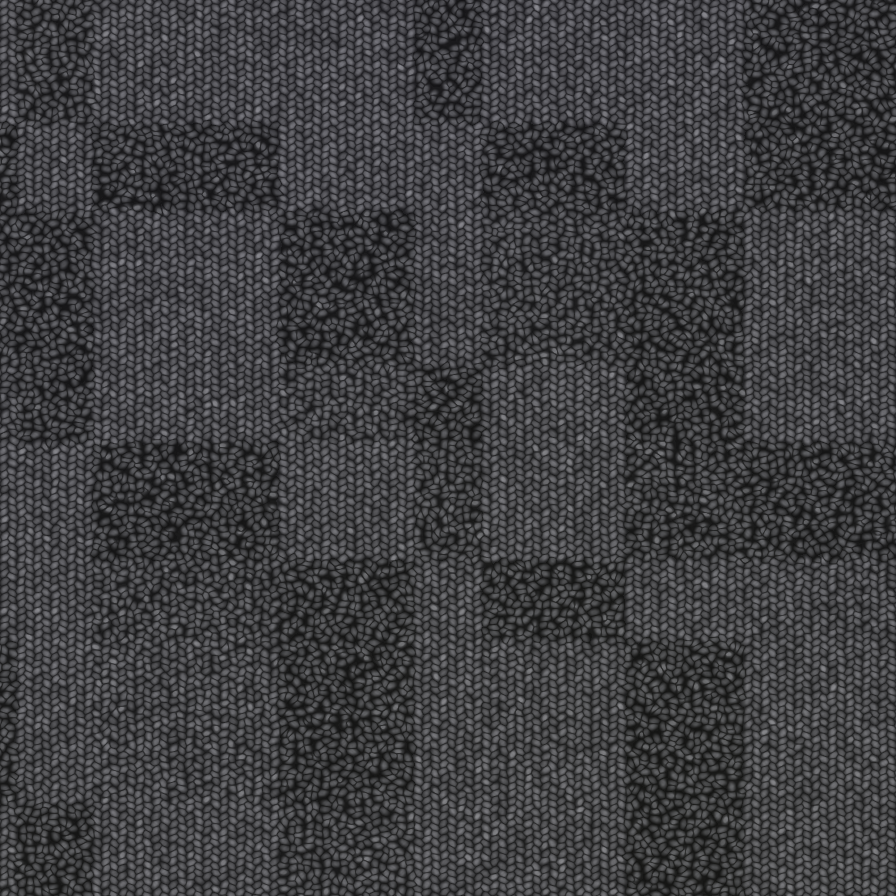
Write a WebGL 1 fragment shader that draws this texture.

```glsl
precision highp float;

uniform vec2 u_resolution;

const vec2 TUFT_COUNT = vec2(106.0, 118.0);  // tufts across the canvas
const vec2 BLOCK_COUNT = vec2(7.0, 8.0);     // woven blocks across the canvas
const float EDGE_JITTER = 0.6;
const float STITCH_JITTER = 0.32;
const float PLUSH_JITTER = 0.85;
const float TUFT_TILT = 0.75;
const float TUFT_VARIATION = 0.3;
const float GROOVE_DEPTH = 0.2;
const float FIBRE_CONTRAST = 0.05;
const float GLINT_SHARE = 0.05;
const vec2 TUFT_STRETCH = vec2(1.25, 0.82);
const vec3 STITCH_GAP = vec3(0.125, 0.125, 0.132);
const vec3 STITCH_YARN = vec3(0.395, 0.395, 0.412);
const vec3 PLUSH_GAP = vec3(0.092, 0.092, 0.094);
const vec3 PLUSH_YARN = vec3(0.335, 0.337, 0.350);

float hash(vec2 p) {
  vec3 q = fract(vec3(p.xyx) * 0.1031);
  q += dot(q, q.yzx + 33.33);
  return fract((q.x + q.y) * q.z);
}

float edgeAt(float i, float seed) {
  return i + (hash(vec2(i + 20.0, seed)) - 0.5) * EDGE_JITTER;
}

// Index of the unevenly wide strip that holds x
float stripIndex(float x, float seed) {
  float i = floor(x);
  if (x < edgeAt(i, seed)) return i - 1.0;
  if (x > edgeAt(i + 1.0, seed)) return i + 1.0;
  return i;
}

// 0 in flat stitched blocks, 1 in dark plush blocks
float plushAt(vec2 uv) {
  vec2 block = uv * BLOCK_COUNT;
  float i = stripIndex(block.x, 3.0);
  float j = stripIndex(block.y, 11.0);
  float order = fract(i * 0.618 + j * 0.755 + 0.3 * hash(vec2(i, j) + 40.0));
  return 1.0 - smoothstep(0.34, 0.5, order);
}

mat2 rotation(float angle) {
  float c = cos(angle);
  float s = sin(angle);
  return mat2(c, -s, s, c);
}

void main() {
  vec2 uv = gl_FragCoord.xy / min(u_resolution.x, u_resolution.y);
  vec2 p = uv * TUFT_COUNT;

  // Cellular tufts in half-dropped columns, leaning in alternate directions
  float nearest = 9.0;
  float second = 9.0;
  float plush = 0.0;
  vec2 tuftId = vec2(0.0);
  for (int i = -1; i <= 1; i++) {
    float column = floor(p.x) + float(i);
    float parity = mod(column, 2.0);
    float drop = 0.5 * parity;
    for (int j = -1; j <= 1; j++) {
      vec2 id = vec2(column, floor(p.y + drop) + float(j));
      vec2 centre = id + vec2(0.5, 0.5 - drop);
      float pile = plushAt(centre / TUFT_COUNT);
      vec2 jitter = vec2(hash(id + 7.0), hash(id + 91.0)) - 0.5;
      centre += jitter * mix(STITCH_JITTER, PLUSH_JITTER, pile);
      float lean = (parity * 2.0 - 1.0) * TUFT_TILT;
      lean += (hash(id + 53.0) - 0.5) * mix(0.6, 3.0, pile);
      float d = length(rotation(lean) * (p - centre) * TUFT_STRETCH);
      if (d < nearest) {
        second = nearest;
        nearest = d;
        plush = pile;
        tuftId = id;
      } else {
        second = min(second, d);
      }
    }
  }

  // Rounded yarn with dark seams between neighbours
  float dome = 1.0 - smoothstep(0.1, 0.82, nearest);
  float seam = smoothstep(0.0, 0.3, second - nearest);
  float height = dome * (0.35 + 0.65 * seam);

  // Vertical stitch grooves fade out in the plush pile
  float groove = pow(0.5 + 0.5 * cos(3.14159 * p.x), 6.0);
  height *= 1.0 - GROOVE_DEPTH * groove * (1.0 - plush);

  vec3 gapColor = mix(STITCH_GAP, PLUSH_GAP, plush);
  vec3 yarnColor = mix(STITCH_YARN, PLUSH_YARN, plush);
  vec3 color = mix(gapColor, yarnColor, height);

  // Uneven dye, twisted fibres and a few bright strands
  color *= 1.0 + TUFT_VARIATION * (hash(tuftId + 17.0) - 0.5);
  float fibre = sin(p.x * 7.1 + 2.0 * sin(p.y * 3.3)) * sin(p.y * 6.3 + 2.0 * sin(p.x * 2.7));
  color *= 1.0 + FIBRE_CONTRAST * fibre;
  float glint = step(1.0 - GLINT_SHARE, hash(tuftId + 131.0));
  color += 0.07 * glint * smoothstep(0.55, 0.9, height);

  // Slow drift between cool and neutral grey
  float drift = sin(uv.x * 5.0 + 1.5 * sin(uv.y * 4.0)) * 0.5 - cos(uv.y * 3.0);
  color += vec3(0.0, -0.001, 0.004) * drift;

  gl_FragColor = vec4(color, 1.0);
}
```
